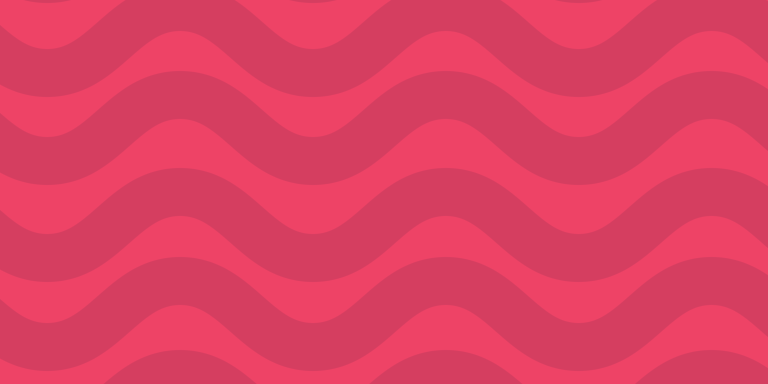
A Shadertoy shader for this pattern:

```glsl
#define BAND_COLOR vec3(0.837, 0.242, 0.378)
#define GROUND_COLOR vec3(0.935, 0.263, 0.400)
#define WAVE_LENGTH 0.692
#define CREST_X 0.469
#define AMPLITUDE 0.086
#define CREST_FLATNESS 0.03
#define HALF_WIDTH 0.0625
#define TOP_ROW 1.1406
#define ROW_PITCH 0.2401

const float TAU = 6.2831853;
const int ROWS = 6;
const int SEGMENTS = 16;
const float SEARCH_RADIUS = 0.08;

// Slight unevenness in the spacing of the rows
const float ROW_SHIFT[ROWS] = float[ROWS](0.0, -0.0047, 0.0063, -0.0062, 0.0021, 0.0);

// Cosine with gently flattened crests and troughs
float waveHeight(float x) {
    float phase = TAU * (x - CREST_X) / WAVE_LENGTH;
    float shape = cos(phase) - CREST_FLATNESS * cos(3.0 * phase);
    return AMPLITUDE * shape / (1.0 - CREST_FLATNESS);
}

float segmentDistance(vec2 p, vec2 a, vec2 b) {
    vec2 ab = b - a;
    float t = clamp(dot(p - a, ab) / dot(ab, ab), 0.0, 1.0);
    return length(p - a - ab * t);
}

// Distance to the closest wave centre line among all rows
float wavesDistance(vec2 p) {
    float nearest = 1e3;
    float stepX = 2.0 * SEARCH_RADIUS / float(SEGMENTS);
    float startX = p.x - SEARCH_RADIUS;
    vec2 a = vec2(startX, waveHeight(startX));
    for (int s = 1; s <= SEGMENTS; s++) {
        float x = startX + float(s) * stepX;
        vec2 b = vec2(x, waveHeight(x));
        for (int row = 0; row < ROWS; row++) {
            float middle = TOP_ROW - ROW_PITCH * float(row) + ROW_SHIFT[row];
            nearest = min(nearest, segmentDistance(p - vec2(0.0, middle), a, b));
        }
        a = b;
    }
    return nearest;
}

void mainImage(out vec4 fragColor, in vec2 fragCoord) {
    vec2 p = fragCoord / iResolution.y;
    float edge = 0.75 / iResolution.y;

    // Constant-width strokes over the ground
    float band = 1.0 - smoothstep(-edge, edge, wavesDistance(p) - HALF_WIDTH);
    fragColor = vec4(mix(GROUND_COLOR, BAND_COLOR, band), 1.0);
}
```
